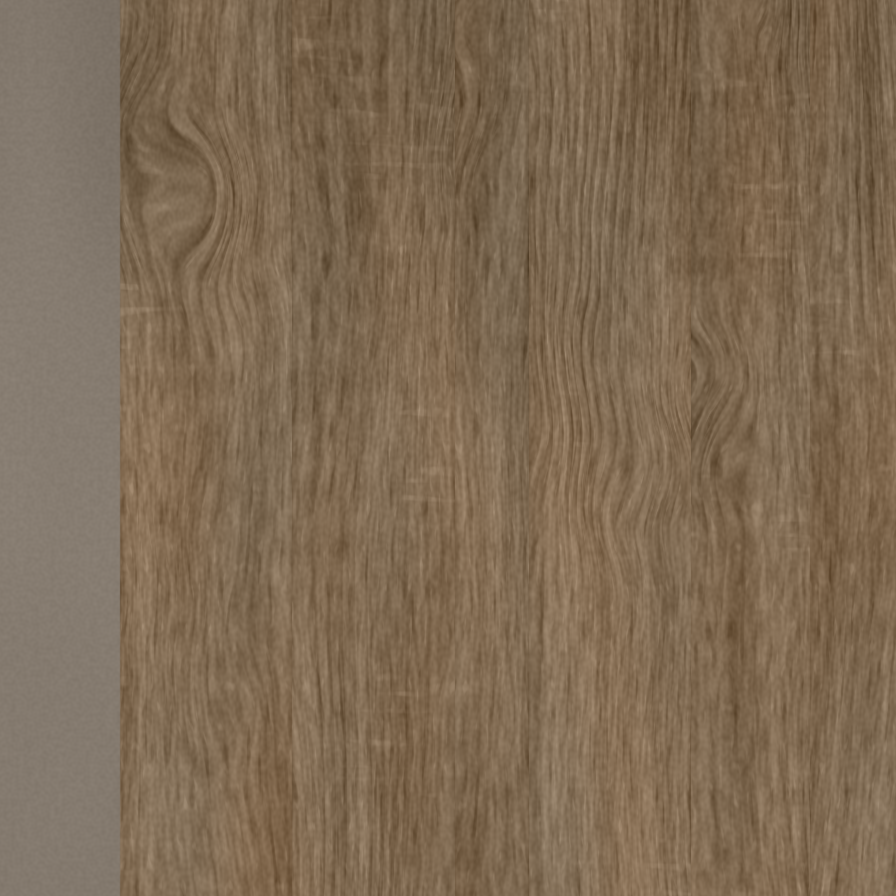
Write a WebGL 2 fragment shader that draws this texture.

```glsl
#version 300 es
precision highp float;

uniform vec2 u_resolution;
out vec4 fragColor;

float hash(float n) {
    return fract(sin(n * 91.37) * 4375.85);
}

vec2 gradientAt(vec2 cell) {
    float angle = 6.2832 * fract(sin(dot(cell, vec2(127.1, 311.7))) * 4375.55);
    return vec2(cos(angle), sin(angle));
}

float gradientNoise(vec2 p) {
    vec2 i = floor(p), f = p - i;
    vec2 u = f * f * f * (f * (f * 6.0 - 15.0) + 10.0);
    float a = dot(gradientAt(i), f);
    float b = dot(gradientAt(i + vec2(1, 0)), f - vec2(1, 0));
    float c = dot(gradientAt(i + vec2(0, 1)), f - vec2(0, 1));
    float d = dot(gradientAt(i + vec2(1, 1)), f - vec2(1, 1));
    return mix(mix(a, b, u.x), mix(c, d, u.x), u.y);
}

// Horizontal light scratches gathered in patches
float sawMarks(vec2 p, float seed) {
    float patches = smoothstep(0.08, 0.4, gradientNoise(p * vec2(8.0, 4.5) + seed * 5.3));
    float lines = gradientNoise(vec2(p.x * 13.0 + seed, p.y * 105.0 + p.x * 4.0));
    float breaks = 0.6 + gradientNoise(p * vec2(90.0, 50.0));
    return patches * smoothstep(0.08, 0.45, lines) * breaks;
}

vec3 wood(vec2 p) {
    // Boards of unequal width, with a soft dark seam at each joint
    float joints[5] = float[5](0.326, 0.508, 0.59, 0.771, 0.904);
    float board = 0.0, seam = 0.0;
    for (int i = 0; i < 5; i++) {
        float d = p.x - joints[i];
        board += step(0.0, d);
        seam += exp(-abs(d) * 420.0) * (0.4 + 0.6 * hash(float(i) + 3.0));
    }
    float seed = 17.0 * hash(board + 1.0);

    // Grain bends slowly along the board and curls in places
    float curl = smoothstep(0.05, 0.5, gradientNoise(p * vec2(5.0, 2.6) + seed * 2.0));
    float bend = 0.06 * gradientNoise(p * vec2(5.0, 1.7) + seed);
    bend += 0.075 * curl * gradientNoise(p * vec2(9.0, 6.0) - seed);
    vec2 g = vec2(p.x + bend, p.y);

    // Growth rings with one sharp side
    float phase = g.x * 62.0 + 1.2 * gradientNoise(g * vec2(12.0, 2.0) + seed);
    float saw = fract(phase);
    float ring = smoothstep(0.25, 0.85, saw) * (1.0 - smoothstep(0.85, 1.0, saw));
    float figure = smoothstep(-0.05, 0.4, gradientNoise(p * vec2(7.0, 1.6) + seed * 3.1));

    // Long streaks, fibres, speckle and short dark pores
    float tone = 0.055 * gradientNoise(p * vec2(6.0, 2.2) + seed);
    tone += 0.065 * gradientNoise(g * vec2(34.0, 1.8) + seed);
    tone += 0.06 * gradientNoise(g * vec2(115.0, 7.0));
    tone += 0.085 * gradientNoise(g * vec2(215.0, 32.0));
    tone += 0.045 * gradientNoise(p * vec2(240.0, 150.0));
    float pores = smoothstep(0.16, 0.5, gradientNoise(g * vec2(170.0, 22.0) + 40.0));
    float flecks = smoothstep(0.28, 0.55, gradientNoise(g * vec2(190.0, 45.0) + 70.0));
    tone += 0.05 * flecks - 0.055 * pores;
    tone -= ring * (0.012 + 0.05 * figure + 0.03 * curl) - 0.012;
    tone += 0.065 * sawMarks(p, seed);
    tone += 0.022 * (hash(board + 5.0) - 0.5) - 0.05 * seam;
    tone -= 0.028 * smoothstep(0.45, 1.0, p.y) - 0.01;
    tone -= 0.04 * exp(-(p.x - 0.134) * 130.0);

    // Warm brown drifting towards a greyer olive
    float warmth = gradientNoise(p * vec2(9.0, 2.5) - seed) - 0.35 * (p.y - 0.5);
    return vec3(0.493, 0.408, 0.312) + tone + warmth * vec3(0.025, 0.0, -0.015);
}

// Smooth grey strip with a fine powdery surface
vec3 greyStrip(vec2 p) {
    float light = 0.02 * smoothstep(0.0, 0.55, p.y) - 0.03 * smoothstep(0.55, 1.0, p.y);
    light -= 0.022 * smoothstep(0.03, 0.134, p.x) * smoothstep(0.2, 0.9, p.y);
    light += 0.022 * gradientNoise(p * 230.0) + 0.014 * gradientNoise(p * 110.0);
    light += 0.012 * gradientNoise(p * vec2(12.0, 5.0));
    return vec3(0.513, 0.473, 0.428) + light;
}

void main() {
    vec2 p = gl_FragCoord.xy / u_resolution;
    float pixel = 1.0 / u_resolution.x;
    float edge = smoothstep(0.134 - pixel, 0.134 + pixel, p.x);
    fragColor = vec4(mix(greyStrip(p), wood(p), edge), 1.0);
}
```
